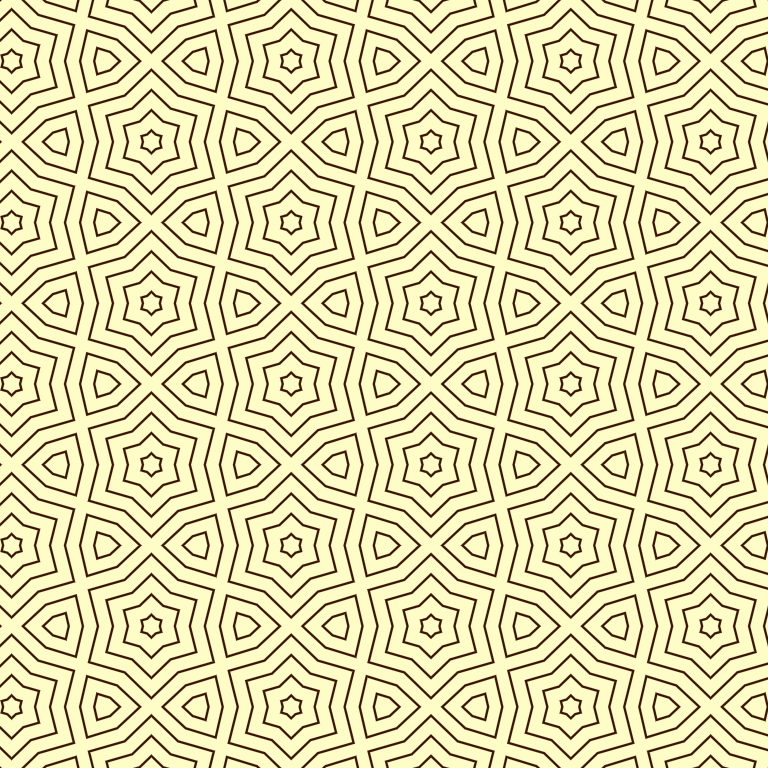
Write a WebGL 1 fragment shader that draws this pattern.

```glsl
precision highp float;
// Six-pointed stars on a hexagonal lattice, with three-cornered kites in the
// gaps between them. Both are nested outlines: each is a level set of a gauge
// that grows linearly outward inside a folded angular sector.

uniform vec2 u_resolution;

const float PI = 3.14159265;
const float SQRT3 = 1.7320508;

// Layout, in canvas heights
const float PITCH = 0.2102;               // distance between neighbouring stars
const vec2 ORIGIN = vec2(0.5612, 0.6051); // centre of one star
const float LINE_WIDTH = 0.0030;
const float RING_STEP = 0.0263;           // tip-to-tip gap between nested outlines

// Shapes: outermost tip radius, half angle of a tip, number of outlines
const float STAR_TIP = 0.0938;
const float STAR_HALF_ANGLE = 0.803;
const float STAR_RINGS = 4.0;
const float KITE_TIP = 0.0460;
const float KITE_HALF_ANGLE = 0.750;
const float KITE_RINGS = 2.0;

const vec3 PAPER = vec3(0.995, 0.993, 0.780);
const vec3 INK = vec3(0.215, 0.075, 0.000);

// Offset from the nearest point of the hexagonal lattice
vec2 hexCell(vec2 p) {
  vec2 period = PITCH * vec2(SQRT3, 1.0);
  vec2 a = mod(p + 0.5 * period, period) - 0.5 * period;
  vec2 b = mod(p, period) - 0.5 * period;
  return dot(a, a) < dot(b, b) ? a : b;
}

// Distance to the nearest of several nested outlines with pointed tips
float nestedOutline(vec2 p, float tips, float firstTip, float tipRadius,
                    float halfAngle, float rings) {
  float sector = PI / tips;
  float angle = atan(p.y, p.x + 1e-7) - firstTip;
  angle = abs(mod(angle + sector, 2.0 * sector) - sector);
  float gauge = length(p) * (cos(angle) + sin(angle) / tan(halfAngle));
  float inset = (tipRadius - gauge) / RING_STEP;
  float ring = clamp(floor(inset + 0.5), 0.0, rings - 1.0);
  return abs(inset - ring) * RING_STEP * sin(halfAngle);
}

float starOutline(vec2 p) {
  return nestedOutline(p, 6.0, PI / 6.0, STAR_TIP, STAR_HALF_ANGLE, STAR_RINGS);
}

float kiteOutline(vec2 p, float facing) {
  return nestedOutline(p, 3.0, facing, KITE_TIP, KITE_HALF_ANGLE, KITE_RINGS);
}

void main() {
  vec2 p = gl_FragCoord.xy / u_resolution.y - ORIGIN;
  float pixel = 1.0 / u_resolution.y;

  // Kites sit at the centres of the triangles between stars
  vec2 gap = vec2(PITCH / SQRT3, 0.0);
  float d = starOutline(hexCell(p));
  d = min(d, kiteOutline(hexCell(p - gap), 0.0));
  d = min(d, kiteOutline(hexCell(p + gap), PI));

  // Antialiased ink line
  float edge = d - 0.5 * LINE_WIDTH;
  float ink = 1.0 - smoothstep(-0.75 * pixel, 0.75 * pixel, edge);
  gl_FragColor = vec4(mix(PAPER, INK, ink), 1.0);
}
```
